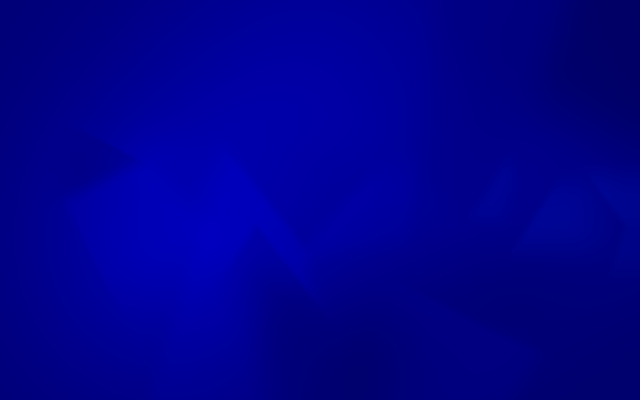
A Shadertoy shader for this background:

```glsl
// Deep blue backdrop of overlapping translucent planes.
// Wide elliptical glows set the light; soft-edged quads add facets,
// each side having its own blur so creases can be crisp or fade away.
#define BASE_BLUE 0.455
#define CENTRE_GLOW 0.17
#define LEFT_GLOW 0.17
#define RIGHT_GLOW 0.05
#define FACET_GAIN 0.85
#define SHARD_GAIN 0.05
#define TEAL_TINT 0.018

// Elliptical falloff around a centre.
float glow(vec2 p, vec2 centre, vec2 radius) {
    vec2 d = (p - centre) / radius;
    return exp(-dot(d, d));
}

// Soft half-plane: one on the left of the line from a to b.
float leftOf(vec2 p, vec2 a, vec2 b, float blur) {
    vec2 along = normalize(b - a);
    float dist = dot(p - a, vec2(-along.y, along.x));
    return smoothstep(-0.5 * blur, 0.5 * blur, dist);
}

// Convex quad, counter-clockwise, with a blur for each side.
float facet(vec2 p, vec2 a, vec2 b, vec2 c, vec2 d, vec4 blur) {
    return leftOf(p, a, b, blur.x) * leftOf(p, b, c, blur.y)
         * leftOf(p, c, d, blur.z) * leftOf(p, d, a, blur.w);
}

// Broad light and shade.
float ambient(vec2 p) {
    float light = BASE_BLUE;
    light += CENTRE_GLOW * glow(p, vec2(0.80, 0.75), vec2(0.48, 0.52));
    light += LEFT_GLOW * glow(p, vec2(0.40, 0.38), vec2(0.38, 0.40));
    light += RIGHT_GLOW * glow(p, vec2(1.42, 0.50), vec2(0.32, 0.22));
    light += 0.03 * glow(p, vec2(0.37, 0.61), vec2(0.08, 0.07));
    light -= 0.07 * glow(p, vec2(0.87, 0.10), vec2(0.22, 0.20));
    light -= 0.03 * glow(p, vec2(1.25, 0.27), vec2(0.20, 0.12));
    return light;
}

// Planes on the left and in the centre.
float mainFacets(vec2 p) {
    float sum = 0.0;
    // Left sheet and the dark notch cut into its top
    sum += 0.045 * facet(p, vec2(0.156, 0.50), vec2(0.292, 0.24),
        vec2(0.594, 0.354), vec2(0.365, 0.594), vec4(0.03, 0.22, 0.08, 0.06));
    sum -= 0.065 * facet(p, vec2(0.35, 0.598), vec2(0.219, 0.667),
        vec2(0.14, 0.60), vec2(0.167, 0.504), vec4(0.012, 0.14, 0.14, 0.05));
    // Bright diagonal band, its fading tail and the dark peak
    sum += 0.055 * facet(p, vec2(0.49, 0.44), vec2(0.79, 0.24),
        vec2(0.76, 0.385), vec2(0.5625, 0.625), vec4(0.10, 0.06, 0.03, 0.10));
    sum += 0.035 * facet(p, vec2(0.50, 0.42), vec2(0.36, -0.05),
        vec2(0.68, -0.05), vec2(0.62, 0.40), vec4(0.06, 0.10, 0.12, 0.12));
    sum -= 0.07 * facet(p, vec2(0.64, 0.4375), vec2(0.57, 0.33),
        vec2(0.69, 0.08), vec2(0.80, 0.23), vec4(0.03, 0.18, 0.18, 0.018));
    // Central valley and the sheet rising to its right
    sum -= 0.025 * facet(p, vec2(0.75, 0.38), vec2(0.92, 0.56),
        vec2(0.80, 0.68), vec2(0.60, 0.60), vec4(0.06, 0.20, 0.20, 0.04));
    sum += 0.035 * facet(p, vec2(0.75, 0.354), vec2(1.02, 0.396),
        vec2(1.04, 0.583), vec2(0.917, 0.5625), vec4(0.07, 0.06, 0.12, 0.06));
    return sum;
}

// Shadowed planes at the upper right and a pale one at the bottom.
float outerFacets(vec2 p) {
    float sum = 0.0;
    sum -= 0.03 * facet(p, vec2(1.10, 1.05), vec2(1.04, 0.56),
        vec2(1.20, 0.45), vec2(1.35, 0.90), vec4(0.10, 0.12, 0.20, 0.20));
    sum -= 0.08 * facet(p, vec2(1.44, 1.05), vec2(1.33, 0.75),
        vec2(1.62, 0.62), vec2(1.75, 1.15), vec4(0.14, 0.22, 0.10, 0.10));
    sum -= 0.03 * leftOf(p, vec2(1.60, 0.22), vec2(1.26, 0.0), 0.25);
    sum += 0.045 * facet(p, vec2(0.95, -0.10), vec2(1.22, -0.10),
        vec2(1.35, 0.12), vec2(1.02, 0.28), vec4(0.10, 0.08, 0.03, 0.20));
    return sum;
}

// Small teal-tinged shards near the right edge.
float shards(vec2 p) {
    float sum = 0.0;
    sum += 0.7 * facet(p, vec2(1.177, 0.458), vec2(1.25, 0.44),
        vec2(1.29, 0.56), vec2(1.27, 0.604), vec4(0.06, 0.07, 0.05, 0.04));
    sum += facet(p, vec2(1.29, 0.385), vec2(1.50, 0.37),
        vec2(1.48, 0.55), vec2(1.385, 0.535), vec4(0.12, 0.16, 0.12, 0.025));
    sum += facet(p, vec2(1.479, 0.552), vec2(1.5625, 0.4375),
        vec2(1.66, 0.45), vec2(1.66, 0.56), vec4(0.02, 0.04, 0.05, 0.10));
    sum += 0.7 * facet(p, vec2(1.5625, 0.4375), vec2(1.53, 0.33),
        vec2(1.66, 0.33), vec2(1.66, 0.45), vec4(0.03, 0.10, 0.05, 0.04));
    return sum;
}

void mainImage(out vec4 fragColor, in vec2 fragCoord) {
    // Height is one unit; width is stretched to 1.6 units.
    vec2 p = fragCoord / iResolution.xy * vec2(1.6, 1.0);
    float shard = shards(p);
    float blue = ambient(p) + SHARD_GAIN * shard
        + FACET_GAIN * (mainFacets(p) + outerFacets(p));
    vec3 color = vec3(0.0, TEAL_TINT * shard, blue);
    fragColor = vec4(clamp(color, 0.0, 1.0), 1.0);
}
```
